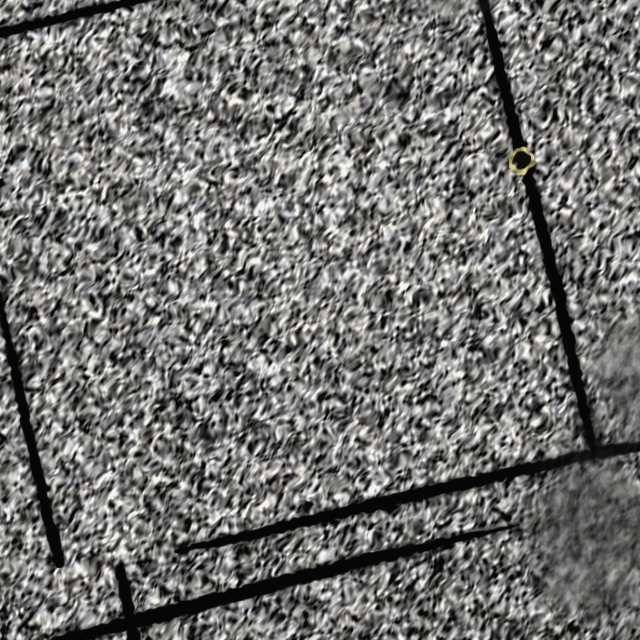
A WebGL 2 fragment shader for this texture:

```glsl
#version 300 es
precision highp float;
// Speckled granite paving: slabs split by dark slanted joints, with a small
// brass ring on one joint, stains and smooth worn patches. Grain is stretched
// value noise; joints are tapered segment distances with a rough edge.

#define GRAIN_SCALE vec2(178.0, 100.0)
#define GRAIN_ANGLE 0.55
#define GRAIN_BEND 0.0085
#define GRAIN_CONTRAST 1.45
#define STONE_LEVEL 0.485
#define CLOUD_CONTRAST 0.16
#define JOINT_ROUGHNESS 0.005
#define EDGE_SOFTNESS 0.0022
#define JOINT_COLOR vec3(0.025, 0.025, 0.028)
#define BRASS_COLOR vec3(0.80, 0.75, 0.48)

uniform vec2 u_resolution;
out vec4 fragColor;

float hash(vec2 p) {
    return fract(sin(dot(p, vec2(127.1, 311.7))) * 43758.5453);
}

float valueNoise(vec2 p) {
    vec2 cell = floor(p), f = fract(p);
    f = f * f * (3.0 - 2.0 * f);
    float low = mix(hash(cell), hash(cell + vec2(1, 0)), f.x);
    float high = mix(hash(cell + vec2(0, 1)), hash(cell + vec2(1, 1)), f.x);
    return mix(low, high, f.y);
}

float fbm(vec2 p) {
    float sum = 0.0, amplitude = 0.5;
    for (int i = 0; i < 4; i++) {
        sum += amplitude * valueNoise(p);
        p = p * 2.03 + 17.3;
        amplitude *= 0.5;
    }
    return sum / 0.9375;
}

mat2 rotation(float angle) {
    float c = cos(angle), s = sin(angle);
    return mat2(c, s, -s, c);
}

// Slanted mineral flecks, centred on zero
float graniteGrain(vec2 p) {
    vec2 bend = vec2(valueNoise(p * 48.0), valueNoise(p * 48.0 + 50.0)) - 0.5;
    vec2 q = rotation(GRAIN_ANGLE) * (p + bend * GRAIN_BEND) * GRAIN_SCALE.x;
    q.y *= GRAIN_SCALE.y / GRAIN_SCALE.x;
    float coarse = valueNoise(q);
    float fine = valueNoise(rotation(0.35) * q * 1.5 + 31.0);
    return coarse * 0.64 + fine * 0.36 - 0.5;
}

// Distance to a segment whose half width runs from widths.x to widths.y
float joint(vec2 p, vec2 a, vec2 b, vec2 widths) {
    vec2 pa = p - a, ba = b - a;
    float t = clamp(dot(pa, ba) / dot(ba, ba), 0.0, 1.0);
    return length(pa - ba * t) - mix(widths.x, widths.y, t);
}

// Soft elliptical mask, one in the middle
float patchMask(vec2 p, vec2 center, vec2 radius, float inner) {
    return 1.0 - smoothstep(inner, 1.25, length((p - center) / radius));
}

float jointDistance(vec2 p) {
    // Upper left corner and left side
    float d = joint(p, vec2(-0.02, 0.944), vec2(0.24, 1.006), vec2(0.008, 0.006));
    d = min(d, joint(p, vec2(-0.003, 0.54), vec2(0.052, 0.29), vec2(0.006, 0.008)));
    d = min(d, joint(p, vec2(0.052, 0.29), vec2(0.092, 0.122), vec2(0.008, 0.009)));
    // Long right side
    d = min(d, joint(p, vec2(0.753, 1.01), vec2(0.812, 0.766), vec2(0.007, 0.009)));
    d = min(d, joint(p, vec2(0.814, 0.766), vec2(0.868, 0.56), vec2(0.009, 0.010)));
    d = min(d, joint(p, vec2(0.868, 0.56), vec2(0.928, 0.292), vec2(0.010, 0.007)));
    // Twin lower joints and the short cross joint
    d = min(d, joint(p, vec2(0.275, 0.138), vec2(0.38, 0.161), vec2(0.003, 0.008)));
    d = min(d, joint(p, vec2(0.38, 0.161), vec2(0.60, 0.215), vec2(0.008, 0.010)));
    d = min(d, joint(p, vec2(0.60, 0.215), vec2(0.927, 0.291), vec2(0.010, 0.008)));
    d = min(d, joint(p, vec2(0.927, 0.291), vec2(1.02, 0.307), vec2(0.009)));
    d = min(d, joint(p, vec2(0.09, -0.003), vec2(0.215, 0.03), vec2(0.010)));
    d = min(d, joint(p, vec2(0.215, 0.03), vec2(0.60, 0.132), vec2(0.012, 0.010)));
    d = min(d, joint(p, vec2(0.60, 0.132), vec2(0.81, 0.179), vec2(0.010, 0.002)));
    return min(d, joint(p, vec2(0.187, 0.112), vec2(0.213, -0.01), vec2(0.008, 0.010)));
}

void main() {
    vec2 p = gl_FragCoord.xy / u_resolution;
    float cloud = fbm(p * 11.0) - 0.5;

    // Worn patches lose most of their grain
    vec2 ragged = p + cloud * 0.05;
    float worn = patchMask(ragged, vec2(0.935, 0.16), vec2(0.125, 0.155), 0.5);
    worn = max(worn, patchMask(ragged, vec2(0.995, 0.41), vec2(0.085, 0.115), 0.45));
    worn = max(worn, 0.5 * patchMask(ragged, vec2(0.70, 1.01), vec2(0.10, 0.04), 0.4));

    // Stone
    float grain = graniteGrain(p) * GRAIN_CONTRAST;
    float smoothStone = (fbm(rotation(0.6) * p * vec2(75.0, 50.0)) - 0.5) * 0.7 - 0.08;
    float light = STONE_LEVEL + cloud * CLOUD_CONTRAST + mix(grain, smoothStone, worn * 0.8);
    light += 0.05 * patchMask(p, vec2(0.42, 0.70), vec2(0.45, 0.30), 0.0);
    light -= 0.035 * smoothstep(0.03, -0.03, p.y - 0.074 - 0.233 * p.x);
    vec3 tint = vec3(1.0, 0.997, 0.982) + (valueNoise(p * 70.0) - 0.5) * vec3(0.04, 0.0, -0.06);
    vec3 color = clamp(light, 0.03, 0.96) * tint;

    // Stains
    color *= 1.0 - 0.50 * patchMask(p, vec2(0.619, 0.852), vec2(0.019, 0.021), 0.5);
    color *= 1.0 - 0.40 * patchMask(p, vec2(0.045, 0.580), vec2(0.024, 0.020), 0.2);
    color *= 1.0 - 0.30 * patchMask(p, vec2(0.428, 0.908), vec2(0.022, 0.024), 0.1);
    color *= 1.0 - 0.28 * patchMask(p, vec2(0.918, 0.545), vec2(0.026, 0.045), 0.1);
    color *= 1.0 - 0.45 * patchMask(p, vec2(0.930, 0.320), vec2(0.022, 0.045), 0.2);

    // Joints, with a faint shadow beside them
    float d = jointDistance(p) + (valueNoise(p * 120.0) - 0.5) * JOINT_ROUGHNESS;
    color *= 1.0 - 0.25 * (1.0 - smoothstep(0.0, 0.009, d));
    float softness = EDGE_SOFTNESS * (1.0 + worn);
    float gap = 1.0 - smoothstep(-softness, softness, d);
    color = mix(color, JOINT_COLOR, gap * (1.0 - 0.25 * worn));

    // Brass ring around a dark hole
    float radius = length(p - vec2(0.815, 0.749)) + (valueNoise(p * 110.0) - 0.5) * 0.008;
    color = mix(color, JOINT_COLOR * 2.0, 1.0 - smoothstep(0.012, 0.016, radius));
    float ring = 1.0 - smoothstep(0.002, 0.006, abs(radius - 0.0165));
    color = mix(color, BRASS_COLOR * (0.55 + 0.7 * valueNoise(p * 150.0)), ring);

    fragColor = vec4(color, 1.0);
}
```
